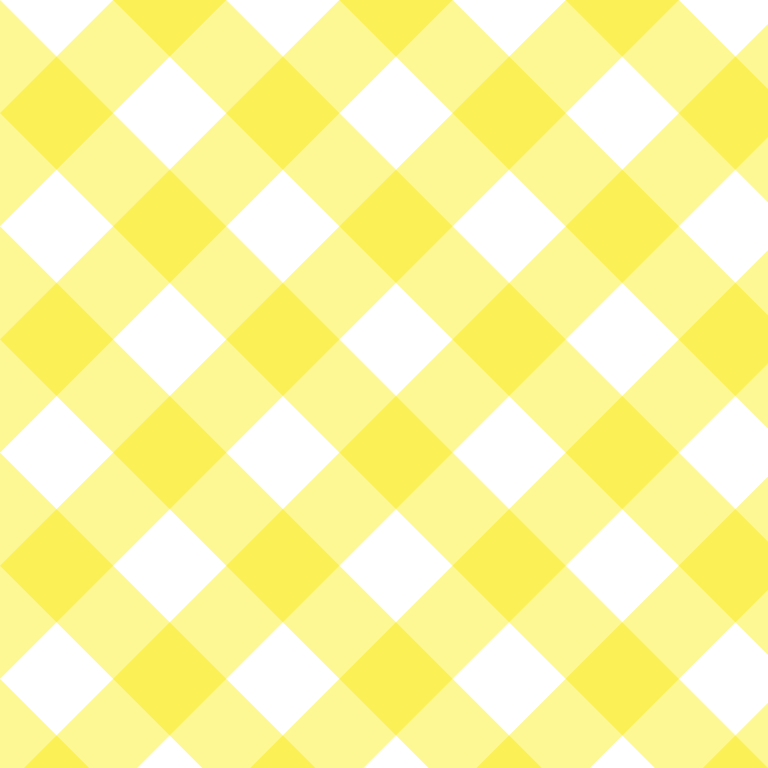
Write a WebGL 2 fragment shader that draws this pattern.

```glsl
#version 300 es
precision highp float;
// Diagonal gingham: two crossing sets of translucent yellow bands on white.

#define REPEATS 3.3941      // diamonds across and down the canvas
#define BAND_FILL 0.5       // share of each period covered by a band
#define BAND_CENTER 0.75    // band centre within its period
#define EDGE_PIXELS 1.4142  // width of the smoothed edge
#define GROUND vec3(1.0, 1.0, 1.0)
#define SINGLE_BAND vec3(0.992, 0.969, 0.580)
#define CROSSING vec3(0.984, 0.941, 0.337)

uniform vec2 u_resolution;
out vec4 fragColor;

// Coverage of periodic bands along each coordinate.
vec2 bandCoverage(vec2 t, float edge) {
    vec2 fromCenter = abs(fract(t - BAND_CENTER + 0.5) - 0.5);
    return clamp((0.5 * BAND_FILL - fromCenter) / edge + 0.5, 0.0, 1.0);
}

void main() {
    // Canvas units, anchored at the upper left corner.
    float size = min(u_resolution.x, u_resolution.y);
    vec2 p = vec2(gl_FragCoord.x, u_resolution.y - gl_FragCoord.y) / size;

    // Coordinates across the two diagonal band directions.
    vec2 diagonal = REPEATS * vec2(p.x + p.y, p.x - p.y);
    vec2 band = bandCoverage(diagonal, EDGE_PIXELS * REPEATS / size);

    // One layer tints the ground, two layers deepen the tint.
    vec3 withoutSecond = mix(GROUND, SINGLE_BAND, band.x);
    vec3 withSecond = mix(SINGLE_BAND, CROSSING, band.x);
    fragColor = vec4(mix(withoutSecond, withSecond, band.y), 1.0);
}
```
